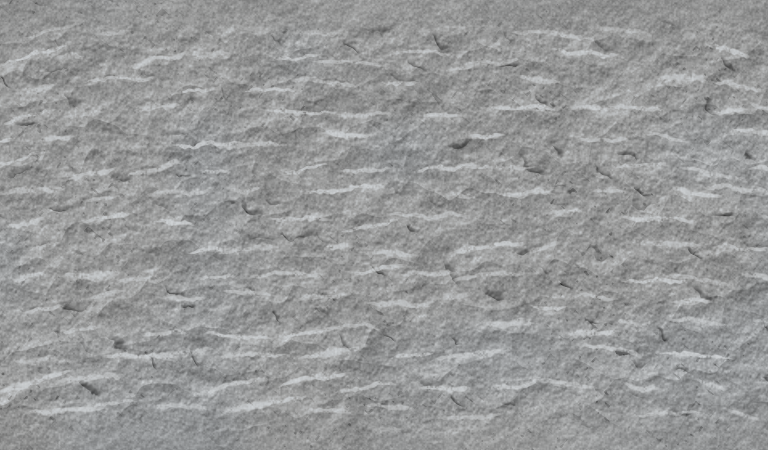
Write a Shadertoy shader that draws this texture.

```glsl
// Grey chiselled stone wall with pale tool strokes, scalloped chips and fine grain.

const float BASE_GREY = 0.586;
const float RELIEF_GAIN = 0.046;    // light and shade of the rough surface
const float SCALLOP_GAIN = 0.040;   // light and shade of the chisel hollows
const float GRAIN_GAIN = 0.15;
const float MOTTLE_GAIN = 0.075;
const float STROKE_GREY = 0.80;
const float CHIP_DEPTH = 0.24;
const vec2 STROKE_CELL = vec2(0.155, 0.060);
const vec2 CHIP_CELL = vec2(0.100, 0.078);
const vec2 SCALLOP_CELL = vec2(0.085, 0.060);
const vec2 LIGHT_DIR = vec2(-0.45, 0.89);
const float LIGHT_STEP = 0.0017;
const vec3 WARM_TINT = vec3(0.996, 1.0, 0.998);
const vec3 COOL_TINT = vec3(0.984, 1.0, 1.011);

vec2 hash2(vec2 p) {
    vec3 q = fract(p.xyx * vec3(0.1031, 0.1030, 0.0973));
    q += dot(q, q.yzx + 33.33);
    return fract((q.xx + q.yz) * q.zy);
}

float noise(vec2 p) {
    vec2 i = floor(p), f = fract(p);
    f = f * f * (3.0 - 2.0 * f);
    float low = mix(hash2(i).x, hash2(i + vec2(1, 0)).x, f.x);
    float high = mix(hash2(i + vec2(0, 1)).x, hash2(i + vec2(1, 1)).x, f.x);
    return mix(low, high, f.y);
}

vec2 rotate(vec2 p, float angle) {
    float c = cos(angle), s = sin(angle);
    return vec2(c * p.x + s * p.y, c * p.y - s * p.x);
}

// Squared distance to the nearest cell point: bowl-shaped hollows.
float scallops(vec2 p) {
    p = p / SCALLOP_CELL + 0.6 * vec2(noise(p * 24.0), noise(p * 24.0 + 50.0));
    vec2 cell = floor(p);
    float nearest = 4.0;
    for (int y = -1; y <= 1; y++)
    for (int x = -1; x <= 1; x++) {
        vec2 id = cell + vec2(x, y);
        vec2 d = id + hash2(id + 300.0) - p;
        nearest = min(nearest, dot(d, d));
    }
    return nearest * SCALLOP_CELL.y;
}

float roughness(vec2 p) {
    float height = 0.0, freq = 15.0, weight = 0.7;
    for (int i = 0; i < 4; i++) {
        height += weight * noise(p * freq) / freq;
        p = rotate(p, 1.1) + 3.1;
        freq *= 2.15;
        weight *= 1.3;
    }
    return height;
}

// Pale strokes: x is the sharp line, y the soft dust around it.
vec2 strokes(vec2 p, float across) {
    vec2 cell = floor(p / STROKE_CELL), result = vec2(0);
    float wobble = 0.013 * (noise(p * 26.0) - 0.5) + 0.006 * (noise(p * 100.0) - 0.5);
    for (int y = -1; y <= 1; y++)
    for (int x = -1; x <= 1; x++) {
        vec2 id = cell + vec2(x, y);
        vec2 place = hash2(id + 17.0), kind = hash2(id + 91.0), form = hash2(id + 157.0);
        float shift = 0.5 * mod(id.y, 2.0) - 0.25;
        vec2 centre = (id + 0.5 + vec2(shift, 0) + 0.55 * (place - 0.5)) * STROKE_CELL;
        float tilt = mix(0.20, -0.10, across) + 0.28 * (kind.x - 0.5);
        vec2 q = rotate(p - centre, tilt);
        float along = q.x / mix(0.035, 0.098, form.x);
        float off = abs(q.y + wobble);
        float taper = 1.0 - smoothstep(0.55, 1.0, abs(along));
        float width = mix(0.0050, 0.0088, form.y) * (0.45 + 0.55 * taper);
        float present = step(kind.y, 0.88) * mix(0.65, 1.0, place.x);
        float line = (1.0 - smoothstep(width * 0.3, width, off)) * sqrt(taper);
        float dust = exp(-off * off * 4500.0) * taper;
        result = max(result, present * vec2(line, dust));
    }
    return result;
}

// Dark crescents: sharp on one side, fading on the other.
float chips(vec2 p) {
    vec2 cell = floor(p / CHIP_CELL);
    float dark = 0.0;
    p += 0.016 * (vec2(noise(p * 45.0), noise(p * 45.0 + 70.0)) - 0.5);
    p += 0.006 * (vec2(noise(p * 130.0), noise(p * 130.0 + 70.0)) - 0.5);
    for (int y = -1; y <= 1; y++)
    for (int x = -1; x <= 1; x++) {
        vec2 id = cell + vec2(x, y);
        vec2 place = hash2(id + 211.0), kind = hash2(id + 263.0);
        vec2 q = rotate(p - (id + place) * CHIP_CELL, -0.45 + 1.2 * (kind.x - 0.5));
        float size = mix(0.018, 0.044, place.y * place.x + 0.3 * kind.x);
        float along = q.x / size;
        float off = q.y - 0.25 * size * along * along;
        float fade = smoothstep(-0.003, 0.001, off) * (1.0 - smoothstep(0.0, 0.42 * size, off));
        float taper = 1.0 - smoothstep(0.3, 1.0, abs(along));
        dark = max(dark, fade * taper * smoothstep(0.75, 0.0, kind.y));
    }
    return dark;
}

void mainImage(out vec4 fragColor, in vec2 fragCoord) {
    vec2 p = fragCoord / iResolution.y;
    vec2 uv = fragCoord / iResolution.xy;
    float worked = smoothstep(0.01, 0.10, uv.y) * (1.0 - smoothstep(0.90, 0.97, uv.y));

    // Slope lighting of rough stone and chisel hollows
    vec2 stepDir = LIGHT_DIR * LIGHT_STEP;
    float rough = (roughness(p - stepDir) - roughness(p + stepDir)) / (2.0 * LIGHT_STEP);
    float hollow = (scallops(p - stepDir) - scallops(p + stepDir)) / (2.0 * LIGHT_STEP);
    float grey = BASE_GREY + RELIEF_GAIN * rough * mix(0.65, 1.0, worked);
    grey += SCALLOP_GAIN * clamp(hollow, -1.6, 1.6) * worked;

    // Broad stains and fine grain
    float mottle = 0.6 * noise(p * 5.0) + 0.4 * noise(p * 17.0 + 9.0);
    float grain = 0.6 * noise(p * 280.0) + 0.4 * noise(rotate(p, 0.6) * 160.0);
    grey += MOTTLE_GAIN * (mottle - 0.5) + GRAIN_GAIN * (grain - 0.5);

    // Chips, small pits, then dusty strokes
    grey -= CHIP_DEPTH * chips(p) * (0.7 + 0.6 * grain) * mix(0.3, 1.0, worked);
    grey -= 0.15 * smoothstep(0.82, 0.96, noise(rotate(p, 0.9) * 110.0 + 31.0)) * noise(p * 9.0);
    vec2 stroke = strokes(p, uv.x) * worked;
    float ragged = smoothstep(0.0, 0.55, 0.6 * noise(p * 65.0 + 5.0) + 0.4 * grain);
    grey += 0.075 * stroke.y * noise(p * 34.0);
    grey = mix(grey, STROKE_GREY + 0.08 * (grain - 0.5), 0.9 * stroke.x * ragged);

    // Cool mineral patches, mostly low on the right
    float cool = smoothstep(0.45, 0.95, noise(p * 4.5 + 12.0) + 0.3 * (uv.x - uv.y));
    cool = max(cool, smoothstep(0.62, 0.8, grey));
    fragColor = vec4(clamp(grey * mix(WARM_TINT, COOL_TINT, cool), 0.0, 1.0), 1.0);
}
```
